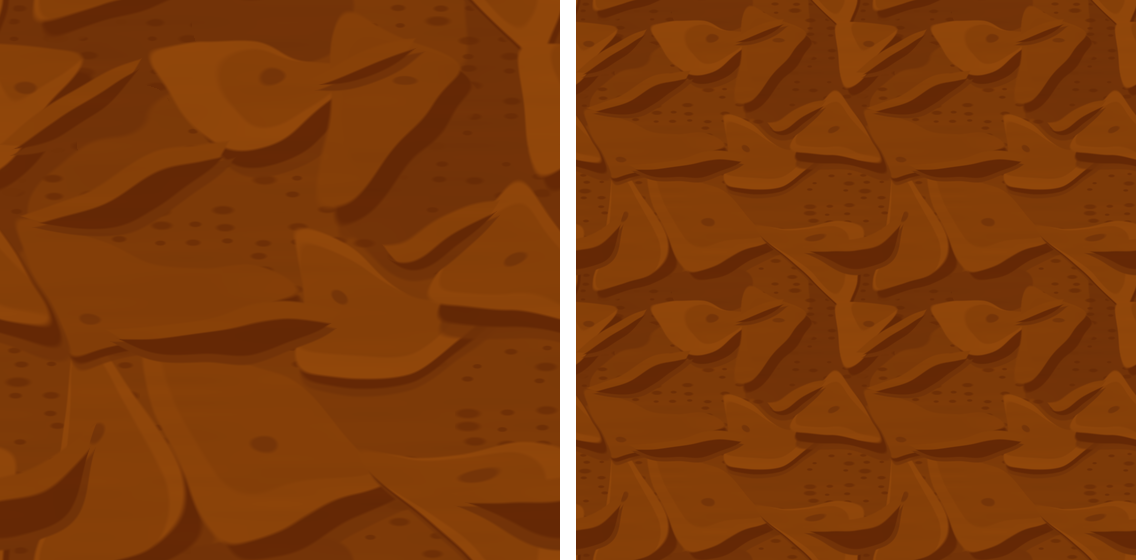
Left, the tile; right, the same tile 2 across and 2 down.
A Shadertoy shader for this texture:

```glsl
// Seamless brown rock ground: rounded stone plates, dark crevices and flat flecks.

float hash(vec2 p) {
    return fract(sin(dot(p, vec2(127.1, 311.7))) * 43758.5453);
}

// Value noise that wraps after n cells
float noise(vec2 uv, vec2 n, float seed) {
    vec2 i = floor(uv * n), f = fract(uv * n);
    f = f * f * (3.0 - 2.0 * f);
    vec2 a = mod(i, n), b = mod(i + 1.0, n);
    return mix(mix(hash(a + seed), hash(vec2(b.x, a.y) + seed), f.x),
               mix(hash(vec2(a.x, b.y) + seed), hash(b + seed), f.x), f.y);
}

vec2 wrapCentered(vec2 p) {
    return fract(p + 0.5) - 0.5;
}

float fill(float d) {
    return 1.0 - smoothstep(-0.003, 0.003, d);
}

// Irregular triangle with rounded corners (soft maximum of three half planes)
float plateDistance(vec2 q, float radius, vec2 id) {
    float sum = 0.0;
    q.x *= 0.78;
    for (int k = 0; k < 3; k++) {
        float h = hash(id + float(k) * 3.7);
        float angle = 6.283 * hash(id + 9.0) + float(k) * 2.094 + 0.6 * (h - 0.5);
        sum += exp(45.0 * dot(q, vec2(cos(angle), sin(angle))));
    }
    return log(sum) / 45.0 - radius;
}

// Bent lens with pointed ends
float lensDistance(vec2 q, float halfLength, float halfWidth) {
    float x = q.x / halfLength;
    return abs(q.y - 1.3 * q.x * q.x) - halfWidth * (1.0 - x * x);
}

void mainImage(out vec4 fragColor, in vec2 fragCoord) {
    vec2 uv = fragCoord / iResolution.xy;
    vec3 light = vec3(0.565, 0.275, 0.04);
    vec3 base = vec3(0.515, 0.242, 0.03);
    vec3 ground = vec3(0.492, 0.228, 0.03);
    vec3 shade = vec3(0.45, 0.20, 0.03);
    vec3 dark = vec3(0.395, 0.157, 0.02);

    // Wavy coordinates for hand-drawn outlines
    vec2 warped = uv
        + 0.12 * (vec2(noise(uv, vec2(4), 1.0), noise(uv, vec2(4), 7.0)) - 0.5)
        + 0.022 * (vec2(noise(uv, vec2(11), 3.0), noise(uv, vec2(11), 5.0)) - 0.5);

    // Ground with shaded hollows
    float hollow = noise(warped, vec2(4, 5), 21.0);
    vec3 col = mix(ground, shade, smoothstep(0.54, 0.57, hollow));

    // Clusters of small flat flecks
    vec2 cells = vec2(16, 36);
    vec2 cell = floor(uv * cells);
    float h = hash(cell + 0.5);
    vec2 jitter = 0.3 * (vec2(hash(cell + 2.5), hash(cell + 4.5)) - 0.5);
    vec2 fleck = (fract(uv * cells) - 0.5 - jitter) / vec2(0.12 + 0.22 * h, 0.14 + 0.16 * h);
    float cluster = step(0.45, noise(uv, vec2(4), 33.0)) * step(0.45, hash(cell + 6.5));
    col = mix(col, dark, 0.6 * cluster * fill((length(fleck) - 1.0) * 0.008));

    // Stone plates with a shadow at the lower right
    for (int j = 0; j < 3; j++)
    for (int i = 0; i < 3; i++) {
        vec2 id = vec2(i, j);
        vec2 rnd = vec2(hash(id + 11.0), hash(id + 13.0));
        vec2 center = (id + vec2(0.33 * float(j), 0.0) + 0.5 + 0.4 * (rnd - 0.5)) / 3.0;
        vec2 q = wrapCentered(warped - center);
        float radius = mix(0.065, 0.105, hash(id + 17.0));
        vec2 shift = vec2(0.018, -0.03) * (0.5 + rnd.y);
        float d = plateDistance(q, radius, id);

        col = mix(col, shade, 0.8 * fill(plateDistance(q - 1.6 * shift, radius, id)));
        col = mix(col, dark, fill(plateDistance(q - shift, radius - 0.002, id)));

        // Lit rim around a duller inner facet
        vec3 rim = mix(base, light, smoothstep(0.1, 0.45, rnd.x));
        vec2 lean = 0.07 * (vec2(rnd.y, hash(id + 19.0)) - 0.5);
        float facet = plateDistance(q - lean, radius - 0.018, id)
            + 0.05 * (noise(uv, vec2(5), 41.0) - 0.5);
        vec3 stone = mix(rim, mix(base, rim, 0.25), fill(facet));

        // Chip in the surface
        vec2 chip = (q - 0.09 * (rnd.yx - 0.5)) / vec2(0.022, 0.012);
        stone = mix(stone, shade, 0.85 * fill((length(chip) - 1.0) * 0.012));
        col = mix(col, stone, fill(d));
    }

    // Crevices rising to the right, each below a lit ridge
    for (int k = 0; k < 6; k++) {
        float n = float(k);
        float size = hash(vec2(n, 51.0));
        float angle = 0.05 + 0.55 * hash(vec2(n, 53.0));
        vec2 q = wrapCentered(warped - vec2(0.27, 0.64) - n * vec2(0.382, 0.236));
        q = mat2(cos(angle), -sin(angle), sin(angle), cos(angle)) * q;
        float halfLength = mix(0.08, 0.17, size);
        float halfWidth = mix(0.01, 0.03, size * size);
        float ridge = lensDistance(q - vec2(0.0, 0.015), halfLength * 1.15, halfWidth + 0.018);
        float skirt = lensDistance(q + vec2(0.0, 0.012), halfLength * 1.1, halfWidth + 0.006);
        col = mix(col, mix(base, light, 0.3), fill(ridge));
        col = mix(col, shade, fill(skirt));
        col = mix(col, dark, fill(lensDistance(q, halfLength, halfWidth)));
    }

    // Faint horizontal brush grain
    col *= 0.985 + 0.03 * noise(uv, vec2(6, 50), 61.0);
    fragColor = vec4(col, 1.0);
}
```
